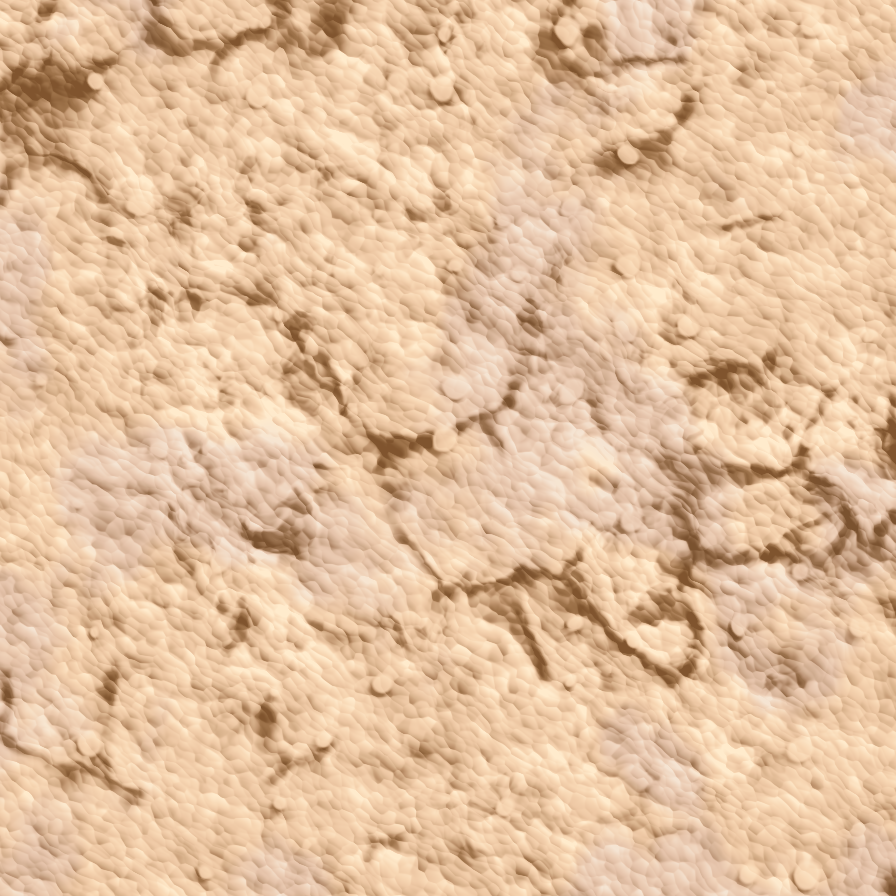
This texture is drawn by a Shadertoy shader. Its source:

```glsl
const vec2 SUN = vec2(0.6, 0.8);
const vec2 GRAIN = vec2(0.8, -0.6);

vec2 hash2(vec2 p) {
    vec3 q = fract(p.xyx * vec3(0.1031, 0.1030, 0.0973));
    q += dot(q, q.yzx + 33.33);
    return fract((q.xx + q.yz) * q.zy);
}

float noise(vec2 p) {
    vec2 i = floor(p), f = fract(p);
    f = f * f * (3.0 - 2.0 * f);
    return mix(mix(hash2(i).x, hash2(i + vec2(1, 0)).x, f.x),
               mix(hash2(i + vec2(0, 1)).x, hash2(i + vec2(1, 1)).x, f.x), f.y);
}

float fbm(vec2 p) {
    float sum = 0.0, amp = 0.533;
    for (int i = 0; i < 4; i++) {
        sum += amp * noise(p);
        p = mat2(1.6, 1.2, -1.2, 1.6) * p + 17.3;
        amp *= 0.5;
    }
    return sum;
}

// Soft elongated facets, brighter on the side facing the sun
float flakes(vec2 p, float scale) {
    vec2 q = vec2(dot(p, GRAIN) * 0.65, dot(p, SUN)) * scale + scale;
    vec2 cell = floor(q), f = fract(q);
    float sum = 0.0, total = 0.0;
    for (int y = -1; y <= 1; y++)
    for (int x = -1; x <= 1; x++) {
        vec2 g = vec2(x, y);
        vec2 toCentre = g + hash2(cell + g) - f;
        float weight = exp(-14.0 * dot(toCentre, toCentre));
        float tilt = hash2(cell + g + 71.0).x - 0.5;
        sum += weight * (1.6 * tilt - 1.3 * toCentre.y);
        total += weight;
    }
    return sum / total;
}

// Gap between neighbouring clods: 0 on the border
float clodGap(vec2 p) {
    vec2 cell = floor(p), f = fract(p);
    float nearest = 9.0, second = 9.0;
    for (int y = -1; y <= 1; y++)
    for (int x = -1; x <= 1; x++) {
        vec2 g = vec2(x, y);
        float d = length(g + hash2(cell + g + 5.0) - f);
        second = min(second, max(nearest, d));
        nearest = min(nearest, d);
    }
    return second - nearest;
}

// Sparse pale stones: x is coverage, y is cast shadow, z is shading
vec3 stones(vec2 p) {
    vec2 cell = floor(p), rnd = hash2(cell + 31.0);
    vec2 d = fract(p) - 0.35 - 0.3 * hash2(cell + 9.0);
    float radius = 0.1 + 0.13 * rnd.y;
    float present = step(rnd.x, 0.2);
    float body = 1.0 - smoothstep(radius - 0.05, radius + 0.03, length(d));
    float shade = 1.0 - smoothstep(radius - 0.06, radius + 0.06, length(d + SUN * 0.09));
    return vec3(body, shade * (1.0 - body), dot(d, SUN) / radius) * present;
}

// Soil colours from deep shadow to sunlit highlight
vec3 soilColor(float tone) {
    vec3 c = mix(vec3(0.50, 0.33, 0.18), vec3(0.62, 0.45, 0.29), smoothstep(-3.2, -2.05, tone));
    c = mix(c, vec3(0.76, 0.59, 0.44), clamp((tone + 2.05) / 0.65, 0.0, 1.0));
    c = mix(c, vec3(0.85, 0.70, 0.55), clamp((tone + 1.4) / 0.6, 0.0, 1.0));
    c = mix(c, vec3(0.93, 0.78, 0.64), clamp((tone + 0.8) / 0.74, 0.0, 1.0));
    c = mix(c, vec3(0.97, 0.84, 0.70), clamp((tone + 0.06) / 0.83, 0.0, 1.0));
    return mix(c, vec3(1.00, 0.92, 0.80), clamp((tone - 0.77) / 1.0, 0.0, 1.0));
}

void mainImage(out vec4 fragColor, in vec2 fragCoord) {
    vec2 p = fragCoord / iResolution.y;
    vec2 warp = vec2(fbm(p * 14.0), fbm(p * 14.0 + 40.0)) - 0.5;
    vec2 ragged = p + 0.07 * warp;
    float rough = smoothstep(0.3, 0.65, fbm(p * 4.0 + 8.0) + 0.12 * (0.5 - p.y));

    // Sunlit relief, from broad clods down to grains
    vec2 bent = p + 0.02 * warp;
    float slope = fbm(p * 9.0) - fbm(p * 9.0 + SUN * 0.25);
    float tone = 0.2 + 3.0 * slope;
    tone += 0.8 * flakes(bent, 112.0);
    tone += mix(0.5, 1.0, rough) * flakes(bent, 58.0);
    tone += mix(0.3, 0.8, rough) * flakes(bent, 27.0);

    // Broken cracks along clods, and shadowed pits in rough ground
    float broken = smoothstep(0.5, 0.62, fbm(p * 6.0 + 23.0));
    float crack = broken * (1.0 - smoothstep(0.02, 0.16, clodGap(ragged * 6.5)));
    float pit = rough * smoothstep(0.6, 0.74, fbm(ragged * 24.0 + 3.0));
    tone -= 2.3 * crack + 1.7 * pit;

    // Scattered stones
    vec3 stone = stones((p + 0.025 * warp) * 15.0);
    tone = mix(tone, 0.9 + 0.6 * stone.z + 0.2 * tone, 0.8 * stone.x);
    tone -= 1.5 * stone.y;

    // Slightly greyer dust in patches
    float dust = smoothstep(0.5, 0.68, fbm(p * 7.0 + 61.0));
    vec3 color = soilColor(tone) * mix(vec3(1.0), vec3(0.96, 0.97, 1.03), dust);
    fragColor = vec4(color, 1.0);
}
```
